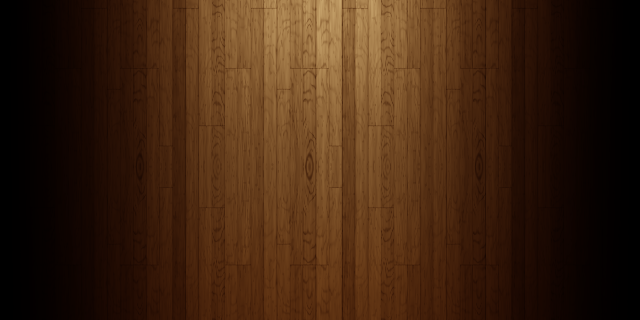
Reproduce this texture procedurally as a WebGL 2 fragment shader.

```glsl
#version 300 es
precision highp float;
// Vertical wooden planks with mirrored grain, lit by a soft lamp from the top centre.
uniform vec2 u_resolution;
out vec4 fragColor;

const float PI = 3.14159265;
const float BOARDS = 13.0;       // boards in one repeat
const float TILE_WIDTH = 0.530;  // lengths are in canvas heights
const float TILE_START = 0.906;
const float MIRROR_Y = 0.479;

// Brightness of each board, and how far its end joint lies from the mirror line
const float TONE[13] = float[](0.93, 0.94, 1.05, 1.04, 0.85, 1.01, 1.06,
                               0.99, 1.04, 1.01, 0.92, 1.02, 0.98);
const float JOINT[13] = float[](0.307, 0.307, 0.307, 0.065, 0.495, 0.495, 0.128,
                                0.128, 0.307, 0.307, 0.495, 0.495, 0.242);

float hash(vec2 p) {
  return fract(sin(dot(p, vec2(127.1, 311.7))) * 43758.5453);
}

float noise(vec2 p) {
  vec2 cell = floor(p);
  vec2 f = fract(p);
  f = f * f * (3.0 - 2.0 * f);
  float low = mix(hash(cell), hash(cell + vec2(1.0, 0.0)), f.x);
  float high = mix(hash(cell + vec2(0.0, 1.0)), hash(cell + vec2(1.0, 1.0)), f.x);
  return mix(low, high, f.y);
}

float softLine(float dist, float width) {
  return 1.0 - smoothstep(0.0, width, abs(dist));
}

// Long growth rings around a centre, broken up so that they come and go
float rings(vec2 p, float stretch, float density, float seed) {
  float warp = noise(p * vec2(70.0, 14.0) + seed) - 0.5;
  float ripple = noise(p * vec2(130.0, 55.0) + seed * 2.0) - 0.5;
  float radius = length(vec2(p.x * stretch, p.y)) + 0.06 * warp + 0.014 * ripple;
  float presence = smoothstep(0.2, 0.75, noise(p * vec2(60.0, 22.0) + seed * 4.0));
  return presence * pow(0.5 + 0.5 * sin(radius * density), 4.0);
}

// Fine fibres and short pores running along the board
float fibres(vec2 p, float seed) {
  float fine = noise(p * vec2(330.0, 24.0) + seed);
  float broad = noise(p * vec2(90.0, 5.0) + seed * 3.0);
  float pores = smoothstep(0.72, 0.95, noise(p * vec2(260.0, 70.0) + seed * 5.0));
  return 0.13 * (fine - 0.5) + 0.10 * (broad - 0.5) - 0.10 * pores;
}

// Dark eye of a knot with a thin oval around it
float knot(vec2 p, float size) {
  float r = length(p * vec2(3.4, 1.0)) / size;
  float rim = softLine(r - 1.0, 0.35);
  float heart = 1.0 - smoothstep(0.15, 0.6, r);
  return 0.26 * rim + 0.20 * heart;
}

// Relative brightness of the wood
float planks(vec2 p) {
  float column = fract((p.x - TILE_START) / TILE_WIDTH) * BOARDS;
  int board = min(int(column), 12);
  float id = float(board);
  float boardWidth = TILE_WIDTH / BOARDS;
  float across = fract(column) - 0.5;
  float along = abs(p.y - MIRROR_Y);

  float jointGap = along - JOINT[board];
  float piece = step(0.0, jointGap);
  float seed = id * 7.3 + piece * 31.7;
  vec2 local = vec2(across * boardWidth, along);

  // Two boards carry centred figures; the others have it off to one side
  bool knotted = board == 1;
  bool figured = knotted || board == 7;
  float offset = figured ? 0.0 : (hash(vec2(id, piece)) - 0.5) * 1.6 * boardWidth;
  float stretch = figured ? 4.2 : 6.0;
  float density = figured ? 210.0 : 150.0;
  float strength = figured ? 0.19 : 0.05 + 0.10 * hash(vec2(id, 4.0));

  float wood = TONE[board] + 0.07 * piece * (hash(vec2(id, 9.0)) - 0.5);
  wood += fibres(local, seed);
  wood -= strength * rings(local - vec2(offset, 0.0), stretch, density, seed);
  if (knotted) wood -= knot(local, 0.036);
  if (board == 7) wood -= 0.4 * knot(local, 0.024);

  // Seams between boards and joints at their ends
  float seamDist = (0.5 - abs(across)) * boardWidth;
  float seamDepth = 0.05 + 0.17 * hash(vec2(mod(floor(column + 0.5), BOARDS), 2.0));
  wood -= seamDepth * softLine(seamDist, 0.0035);
  wood -= 0.15 * softLine(jointGap, 0.0035);
  return wood;
}

// Lamp: wide falloff to both sides, fading downward, with a warm pool at the top
float lamp(vec2 uv) {
  float side = pow(max(cos(PI * (uv.x - 0.5)), 0.0), 1.85);
  float depth = 1.0 - uv.y;
  float fall = mix(0.58, 0.36, pow(depth, 1.25));
  vec2 pool = vec2((uv.x - 0.5) / 0.18, depth / 0.30);
  return side * fall + 0.15 * exp(-dot(pool, pool));
}

// Brown ramp from near black through orange to pale tan
vec3 woodColor(float level, float redness) {
  float green = 0.92 * pow(level, 1.45) * (1.0 - 0.09 * redness);
  return vec3(level, green, 0.70 * level * level * (1.0 - 0.25 * redness));
}

void main() {
  vec2 uv = gl_FragCoord.xy / u_resolution;
  vec2 p = vec2(uv.x * 2.0, uv.y);
  float level = clamp(lamp(uv) * planks(p), 0.0, 1.0);
  float redness = 1.0 - smoothstep(0.0, 0.5, uv.y);
  fragColor = vec4(woodColor(level, redness), 1.0);
}
```
